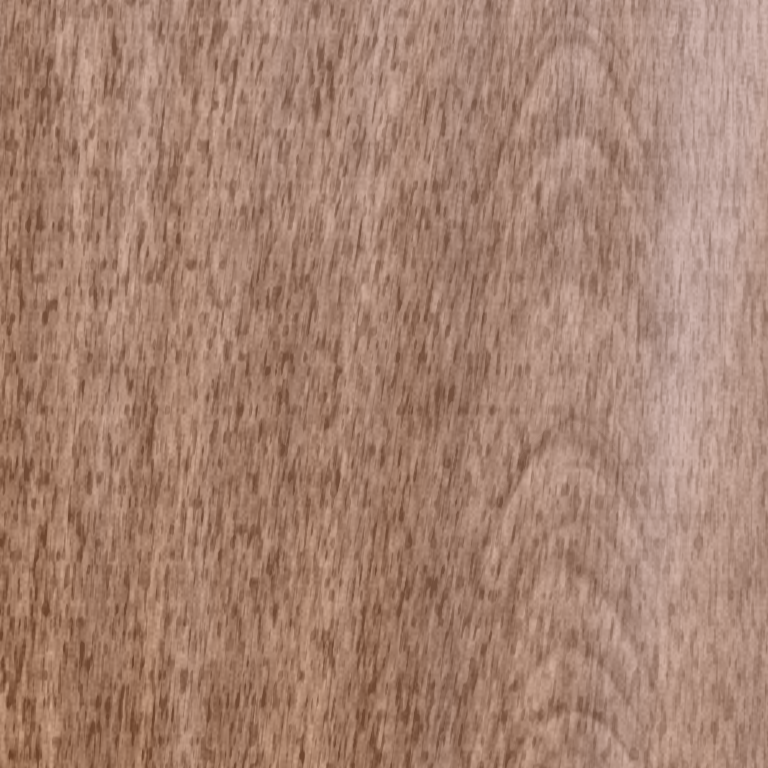
Give the GLSL for this texture, as a three.js fragment shader.

```glsl
varying vec2 vUv;

const vec3 WARM_DARK = vec3(0.49, 0.32, 0.21);
const vec3 WARM_LIGHT = vec3(0.75, 0.58, 0.46);
const vec3 PALE_DARK = vec3(0.55, 0.43, 0.38);
const vec3 PALE_LIGHT = vec3(0.76, 0.645, 0.605);

float hash(vec2 p) {
  return fract(sin(dot(p, vec2(127.1, 311.7))) * 43758.5453);
}

float noise(vec2 p) {
  vec2 cell = floor(p);
  vec2 f = fract(p);
  f = f * f * (3.0 - 2.0 * f);
  float low = mix(hash(cell), hash(cell + vec2(1.0, 0.0)), f.x);
  float high = mix(hash(cell + vec2(0.0, 1.0)), hash(cell + vec2(1.0, 1.0)), f.x);
  return mix(low, high, f.y);
}

float fbm(vec2 p) {
  float sum = 0.0;
  float weight = 0.53;
  for (int i = 0; i < 4; i++) {
    sum += weight * noise(p);
    p = p * 2.03 + 17.3;
    weight *= 0.5;
  }
  return sum;
}

// Lengthwise fibre coordinates, leaning most left of the arches
vec2 fibreCoords(vec2 p) {
  float lean = mix(0.06, 0.14, smoothstep(0.0, 0.55, p.x));
  lean *= 1.0 - 0.85 * smoothstep(0.55, 1.0, p.x);
  float sway = 0.006 * (noise(p * vec2(3.0, 2.5)) - 0.5);
  return vec2(p.x - lean * (p.y - 0.5) + sway, p.y);
}

// Nested growth-ring arches: soft light bands with a narrow dark rim
float archRings(vec2 p, float axis, float curvature, float frequency) {
  float dx = p.x - axis + 0.025 * (noise(p * 6.0) - 0.5);
  float height = p.y + curvature * dx * dx;
  height += 0.03 * (fbm(p * vec2(14.0, 11.0)) - 0.5);
  float phase = height * frequency + 1.5 * noise(vec2(height * 4.0, 3.0));
  float ring = fract(phase);
  float strength = 0.3 + 0.9 * hash(vec2(floor(phase), 8.0));
  float band = smoothstep(0.0, 0.7, ring) * (1.0 - smoothstep(0.7, 0.85, ring));
  float rim = smoothstep(0.72, 0.88, ring) * (1.0 - smoothstep(0.88, 1.0, ring));
  float reach = mix(0.24, 0.16, step(0.0, dx));
  float fade = 1.0 - smoothstep(0.05, reach, abs(dx));
  return (band - 0.38 - 0.55 * rim) * strength * fade;
}

// Short dark dashes running along the fibre
float pores(vec2 fibre, vec2 density, float threshold) {
  return smoothstep(threshold, threshold + 0.3, noise(fibre * density));
}

// Soft vertical reflection drifting to the right as it rises
float sheen(vec2 p, float bottomX, float topX, float width) {
  float d = (p.x - mix(bottomX, topX, p.y)) / width;
  return exp(-d * d);
}

void main() {
  vec2 p = vUv;
  vec2 fibre = fibreCoords(p);
  float gloss = sheen(p, 0.81, 0.96, 0.06);
  float leftSide = 1.0 - smoothstep(0.2, 0.65, p.x);

  // Broad figure: long streaks, arches and faint smudges
  float tone = 0.69 + 0.1 * (p.y - 0.5);
  tone += 0.75 * (fbm(fibre * vec2(11.0, 0.5) + 4.0) - 0.5);
  tone += mix(0.35, 0.7, leftSide) * (fbm(fibre * vec2(44.0, 1.6) + 9.0) - 0.5);
  tone += 0.26 * (fbm(p * vec2(7.0, 12.0) + 31.0) - 0.5);
  tone += 0.3 * archRings(p, 0.745, 13.5, 6.5);
  tone += 0.17 * archRings(p + vec2(0.0, 0.37), 0.745, 13.0, 15.0);

  // Fine figure: thin fibres, pores and surface speckle
  float contrast = mix(1.15, 0.75, smoothstep(0.4, 1.0, p.x));
  tone += 0.45 * contrast * (noise(fibre * vec2(210.0, 24.0)) - 0.5);
  tone += 0.42 * contrast * (noise(fibre * vec2(290.0, 75.0) + 11.0) - 0.5);
  tone -= 0.45 * contrast * pores(fibre, vec2(260.0, 58.0), 0.55);
  tone -= 0.3 * contrast * pores(fibre + 3.7, vec2(310.0, 42.0), 0.6);
  tone += 0.3 * (noise(p * vec2(300.0, 240.0)) - 0.5);
  tone += 0.15 * gloss;

  // Pale haze toward the upper right, warm brown at the lower left
  float haze = 0.2 + 0.43 * p.x + 0.36 * p.y + 0.25 * gloss;
  haze += 0.45 * (fbm(fibre * vec2(14.0, 1.2) + 53.0) - 0.5);
  haze = clamp(haze, 0.0, 1.1);

  vec3 dark = mix(WARM_DARK, PALE_DARK, haze);
  vec3 light = mix(WARM_LIGHT, PALE_LIGHT, haze);
  gl_FragColor = vec4(mix(dark, light, clamp(tone, -0.3, 1.25)), 1.0);
}
```
